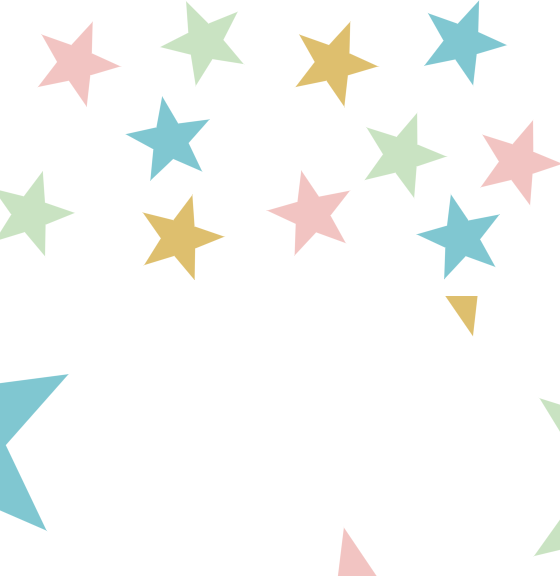
Top: the whole. Bottom: its middle third, enlarged.
This pattern is drawn by a WebGL 2 fragment shader. Its source:

```glsl
#version 300 es
precision highp float;
// Flat pastel five-pointed stars scattered over white.
// Three loose rows are stepped out with a pitch and a zigzag; each star is a
// folded-sector distance function, tilted and coloured by its row's rule.

uniform vec2 u_resolution;
out vec4 fragColor;

const float PI = 3.14159265;
const int COLUMNS = 4;
const float TIP_RADIUS = 0.160;    // in canvas heights
const float NOTCH_RATIO = 0.42;    // inner radius over tip radius

const vec3 WHITE = vec3(1.0);
const vec3 PINK  = vec3(0.95, 0.77, 0.76);
const vec3 GREEN = vec3(0.79, 0.89, 0.76);
const vec3 GOLD  = vec3(0.87, 0.75, 0.43);
const vec3 BLUE  = vec3(0.50, 0.78, 0.82);

struct Row {
    vec2 start;      // centre line at column 0
    vec2 pitch;      // step between columns
    vec2 zigzag;     // offset, subtracted on even and added on odd columns
    vec2 angles;     // resting and tilted angle, in degrees
    ivec2 tilted;    // first and last tilted column
    ivec3 hue;       // first colour, step, and growth of the step
    int gap;         // column left empty, or -1
};

mat2 rotation(float angle) {
    float c = cos(angle), s = sin(angle);
    return mat2(c, -s, s, c);
}

// Signed edge distance of a five-pointed star with one tip on the +x axis.
float starDistance(vec2 p, float radius, float notchRatio) {
    float halfSector = PI / 5.0;
    float angle = atan(p.y, p.x);
    angle -= 2.0 * halfSector * round(angle / (2.0 * halfSector));
    vec2 folded = length(p) * vec2(cos(angle), abs(sin(angle)));
    vec2 tip = vec2(radius, 0.0);
    vec2 notch = radius * notchRatio * vec2(cos(halfSector), sin(halfSector));
    vec2 edge = normalize(notch - tip);
    return dot(folded - tip, vec2(edge.y, -edge.x));
}

vec3 paletteColour(int index) {
    int i = index & 3;
    return i == 0 ? PINK : i == 1 ? GREEN : i == 2 ? GOLD : BLUE;
}

// Paints one row of stars over the given colour.
vec3 paintRow(vec3 colour, vec2 p, Row row, float pixel) {
    for (int i = 0; i < COLUMNS; i++) {
        if (i == row.gap) continue;
        float side = (i & 1) == 1 ? 1.0 : -1.0;
        vec2 centre = row.start + float(i) * row.pitch + side * row.zigzag;
        bool isTilted = i >= row.tilted.x && i <= row.tilted.y;
        float angle = radians(isTilted ? row.angles.y : row.angles.x);
        float d = starDistance(rotation(angle) * (p - centre), TIP_RADIUS, NOTCH_RATIO);
        int hue = row.hue.x + row.hue.y * i + row.hue.z * i * (i + 1) / 2;
        float cover = 1.0 - smoothstep(-0.7 * pixel, 0.7 * pixel, d);
        colour = mix(colour, paletteColour(hue), cover);
    }
    return colour;
}

void main() {
    vec2 p = gl_FragCoord.xy / u_resolution.y;
    float pixel = 1.0 / u_resolution.y;

    Row top = Row(vec2(0.271, 0.812), vec2(0.460, 0.0), vec2(0.0, 0.038),
                  vec2(-4.0, 42.5), ivec2(1, 1), ivec3(0, 1, 0), -1);
    Row middle = Row(vec2(0.607, 0.4985), vec2(0.414, -0.026), vec2(0.0),
                     vec2(-2.0, 28.0), ivec2(0, 0), ivec3(3, -1, 0), 1);
    Row bottom = Row(vec2(0.123, 0.193), vec2(0.503, 0.0), vec2(0.0156, -0.0425),
                     vec2(1.5, 31.5), ivec2(2, 3), ivec3(1, 0, 1), -1);

    vec3 colour = WHITE;
    colour = paintRow(colour, p, top, pixel);
    colour = paintRow(colour, p, middle, pixel);
    colour = paintRow(colour, p, bottom, pixel);
    fragColor = vec4(colour, 1.0);
}
```
